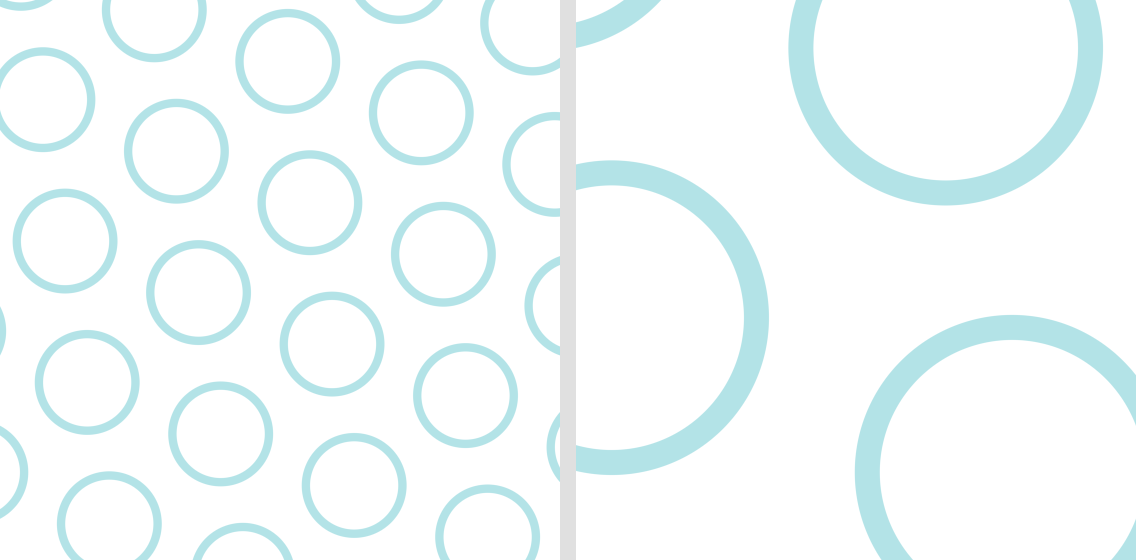
Left: the whole. Right: its middle third, enlarged.
Write a WebGL 1 fragment shader that draws this pattern.

```glsl
precision highp float;
// Pale aqua ring outlines on white, set on a tilted hexagonal lattice.

uniform vec2 u_resolution;

#define SPACING 0.2555
#define TILT -0.3683
#define ANCHOR vec2(0.5534, 0.6380)
#define RING_RADIUS 0.0862
#define LINE_WIDTH 0.0149
#define RING_COLOR vec3(0.702, 0.890, 0.906)
#define PAPER_COLOR vec3(1.0)

// Rotates p into axes turned by the given angle.
vec2 intoTurnedAxes(vec2 p, float angle) {
    float c = cos(angle);
    float s = sin(angle);
    return vec2(c * p.x + s * p.y, c * p.y - s * p.x);
}

// Offset from the ring centre of the hexagonal cell row holding p.
vec2 hexOffset(vec2 p, float spacing) {
    float rowHeight = spacing * sqrt(0.75);
    float row = floor(p.y / rowHeight + 0.5);
    p -= row * vec2(0.5 * spacing, rowHeight);
    p.x -= spacing * floor(p.x / spacing + 0.5);
    return p;
}

// Signed distance to a circular outline.
float ringDistance(vec2 p, float radius, float width) {
    return abs(length(p) - radius) - 0.5 * width;
}

void main() {
    float canvas = min(u_resolution.x, u_resolution.y);
    vec2 p = gl_FragCoord.xy / canvas - ANCHOR;

    vec2 local = hexOffset(intoTurnedAxes(p, TILT), SPACING);
    float d = ringDistance(local, RING_RADIUS, LINE_WIDTH);

    // Edge smoothing about one pixel wide
    float soft = 0.7 / canvas;
    float ink = 1.0 - smoothstep(-soft, soft, d);
    gl_FragColor = vec4(mix(PAPER_COLOR, RING_COLOR, ink), 1.0);
}
```
